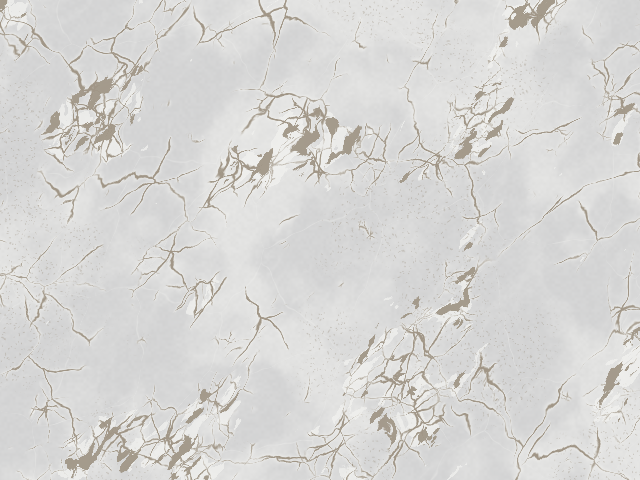
Write a WebGL 1 fragment shader that draws this texture.

```glsl
precision highp float;
// Pale grey marble with cloudy patches and crackled taupe veins edged in white.
uniform vec2 u_resolution;

const vec3 STONE = vec3(0.829, 0.830, 0.831);
const vec3 CLOUD = vec3(0.880, 0.880, 0.876);
const vec3 CHALK = vec3(0.945, 0.945, 0.935);
const vec3 TAUPE = vec3(0.630, 0.590, 0.530);

vec2 hash2(vec2 c) {
  return fract(sin(vec2(dot(c, vec2(127.1, 311.7)), dot(c, vec2(269.5, 183.3)))) * 43758.55);
}

float noise(vec2 p) {
  vec2 c = floor(p), f = fract(p);
  f = f * f * (3.0 - 2.0 * f);
  float low = mix(hash2(c).x, hash2(c + vec2(1.0, 0.0)).x, f.x);
  float high = mix(hash2(c + vec2(0.0, 1.0)).x, hash2(c + 1.0).x, f.x);
  return mix(low, high, f.y);
}

float fbm(vec2 p) {
  float sum = 0.0, weight = 0.516;
  for (int i = 0; i < 5; i++) {
    sum += weight * noise(p);
    p = mat2(1.6, 1.2, -1.2, 1.6) * p + 5.3;
    weight *= 0.5;
  }
  return sum;
}

vec2 warp(vec2 p, float scale, float amount) {
  return p + amount * (vec2(fbm(p * scale), fbm(p * scale + 17.0)) - 0.5);
}

// Cellular noise: x = distance to the cell border, y = to its centre, z = cell id.
vec3 cells(vec2 p, float scale) {
  vec2 g = p * scale, home = floor(g);
  vec2 a = vec2(0.0), b = vec2(1.0);
  float nearest = 9.0, second = 9.0, id = 0.0;
  for (int j = -1; j <= 1; j++) {
    for (int i = -1; i <= 1; i++) {
      vec2 cell = home + vec2(float(i), float(j));
      vec2 r = cell + hash2(cell) - g;
      float d = dot(r, r);
      if (d < nearest) {
        second = nearest; b = a;
        nearest = d; a = r;
        id = hash2(cell + 41.0).y;
      } else if (d < second) {
        second = d; b = r;
      }
    }
  }
  float border = (second - nearest) / (2.0 * max(length(b - a), 0.001));
  return vec3(border / scale, sqrt(nearest) / scale, id);
}

float stroke(float d, float width, float soft) {
  return 1.0 - smoothstep(width - soft, width + soft, d);
}

// Thin vein that breaks with the swell and ends outside its mask: x = ink, y = white edging.
vec2 vein(float d, float swell, float mask, float soft) {
  float strength = 0.6 + 2.6 * (swell - 0.5) - 1.2 * (1.0 - mask);
  float present = smoothstep(0.0, 0.3, strength);
  float width = clamp(0.0019 * strength, 0.0007, 0.0021);
  float edging = present * exp(-max(d - width, 0.0) / 0.0032);
  return vec2(present * stroke(d, width, soft), edging);
}

// Ragged patch with a crisp rim, kept inside the mask
float patchOf(float field, float mask, float level) {
  return smoothstep(level, level + 0.025, field - 0.3 * (1.0 - mask));
}

void main() {
  vec2 p = gl_FragCoord.xy / u_resolution.y;
  float soft = 0.6 / u_resolution.y;

  // Diagonal grain space, stretched along the veins, with jagged detail
  vec2 along = vec2(0.66, 0.75);
  vec2 grain = vec2(dot(p, along) * 0.8, dot(p, vec2(-along.y, along.x)) * 1.1);
  vec2 bent = warp(warp(grain, 3.0, 0.2), 22.0, 0.034);
  vec2 rough = warp(warp(grain, 7.0, 0.08), 32.0, 0.026);

  // Meandering fracture bands, their broken cores and the long-crack mask
  float stripe = abs(fract(grain.y * 2.2 + 1.7 * fbm(p * 2.3 + 3.0)) - 0.5) * 2.0;
  float zone = (1.0 - smoothstep(0.22, 0.75, stripe)) * smoothstep(0.28, 0.45, fbm(p * 3.6 + 31.0));
  float core = smoothstep(0.3, 0.8, zone) * smoothstep(0.25, 0.6, noise(p * 11.0 + 8.0));
  float longMask = smoothstep(0.36, 0.5, fbm(p * 2.8 + 7.0));
  float stray = smoothstep(0.46, 0.6, fbm(p * 6.0 + 90.0));

  // Cloudy ground with wisps and soft pale blots
  float cloud = fbm(warp(p, 3.0, 0.3) * 6.0 + 12.0);
  float wisp = 1.0 - abs(2.0 * fbm(bent * vec2(5.0, 10.0) + 60.0) - 1.0);
  vec3 blot = cells(warp(p, 6.0, 0.05) * vec2(0.8, 1.1), 7.0);
  float pale = step(0.82, blot.z) * (1.0 - smoothstep(0.012, 0.035, blot.y));
  vec3 color = mix(STONE, CLOUD, smoothstep(0.44, 0.68, cloud));
  color = mix(color, CLOUD, 0.35 * pow(wisp, 10.0) + 0.6 * pale);
  color = mix(color, CHALK, 0.12 * smoothstep(0.58, 0.76, cloud) + 0.1 * zone * wisp);
  color += 0.018 * (noise(p * 170.0) - 0.5);

  // Vein networks from long cracks to small shards
  float swell = fbm(p * 17.0);
  vec2 veins = vein(cells(bent, 3.4).x, swell, longMask, soft);
  veins = max(veins, vein(cells(bent + 5.0, 6.5).x, swell, max(zone, stray), soft));
  veins = max(veins, vein(cells(rough + 5.0, 11.0).x, swell, zone, soft));
  veins = max(veins, vein(cells(rough + 9.0, 21.0).x, swell, 0.95 * core, soft));

  // White hairlines, slivers and taupe flakes inside the cores
  vec3 hair = cells(warp(grain, 4.0, 0.16) + 3.0, 5.0);
  float hairline = stroke(hair.x, 0.004 * (swell - 0.45), soft * 1.5);
  float chip = patchOf(fbm(rough * vec2(24.0, 42.0) + 50.0), core, 0.53);
  float flake = patchOf(fbm(rough * vec2(26.0, 54.0) + 70.0), core, 0.62);
  color = mix(color, CHALK, max(0.7 * veins.y, 0.4 * hairline));
  color = mix(color, CHALK, 0.75 * chip);

  // Fine dust specks
  vec3 speck = cells(warp(p, 40.0, 0.02), 140.0);
  float dusty = smoothstep(0.5, 0.62, fbm(p * 4.0 + 77.0)) * step(0.6, speck.z);
  color = mix(color, TAUPE, 0.4 * dusty * stroke(speck.y, 0.0013, soft));

  // Taupe veins in varied strength, and flakes
  float tone = mix(0.6, 1.0, smoothstep(0.35, 0.6, swell));
  color = mix(color, TAUPE, max(tone * veins.x, 0.95 * flake));

  gl_FragColor = vec4(color, 1.0);
}
```
